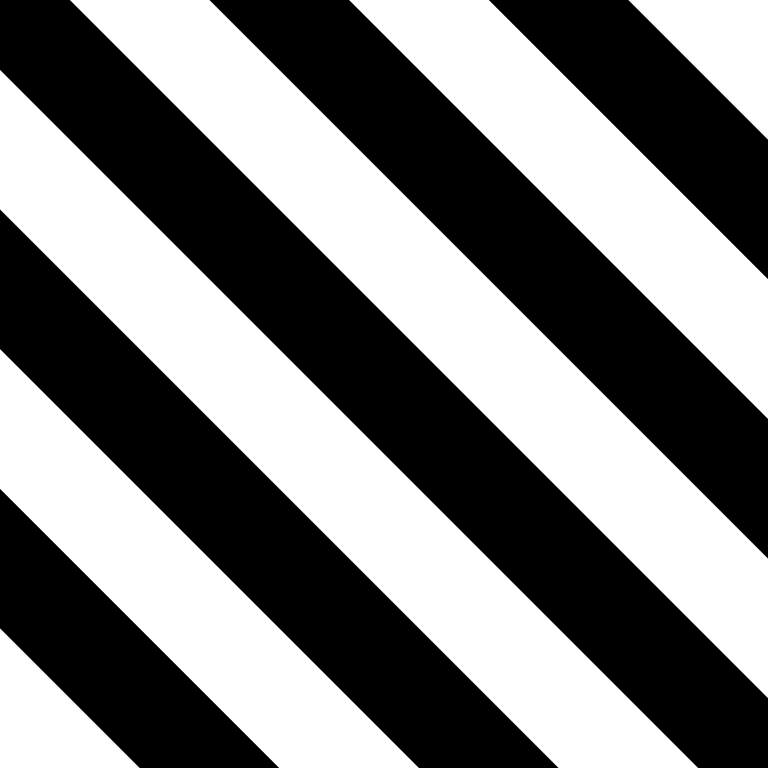
Write a three.js fragment shader that draws this pattern.

```glsl
varying vec2 vUv;

const vec3 BLACK = vec3(0.0);
const vec3 WHITE = vec3(1.0);
const float PERIOD = 4.0 / 11.0;      // stripe repeat along either axis
const float HALF_WIDTH = 1.0 / 11.0;  // half of a black stripe along either axis

// Distance to the nearest multiple of the period
float repeatDistance(float position, float period) {
  return abs(fract(position / period + 0.5) - 0.5) * period;
}

// Stripe coverage, smoothed over one pixel
float stripe(float position, float period, float halfWidth) {
  float pixel = length(vec2(dFdx(position), dFdy(position)));
  float edge = repeatDistance(position, period) - halfWidth;
  return clamp(0.5 - edge / max(pixel, 1e-5), 0.0, 1.0);
}

void main() {
  // Zero along the diagonal from upper left to lower right
  float diagonal = vUv.x + vUv.y - 1.0;
  float ink = stripe(diagonal, PERIOD, HALF_WIDTH);
  gl_FragColor = vec4(mix(WHITE, BLACK, ink), 1.0);
}
```
